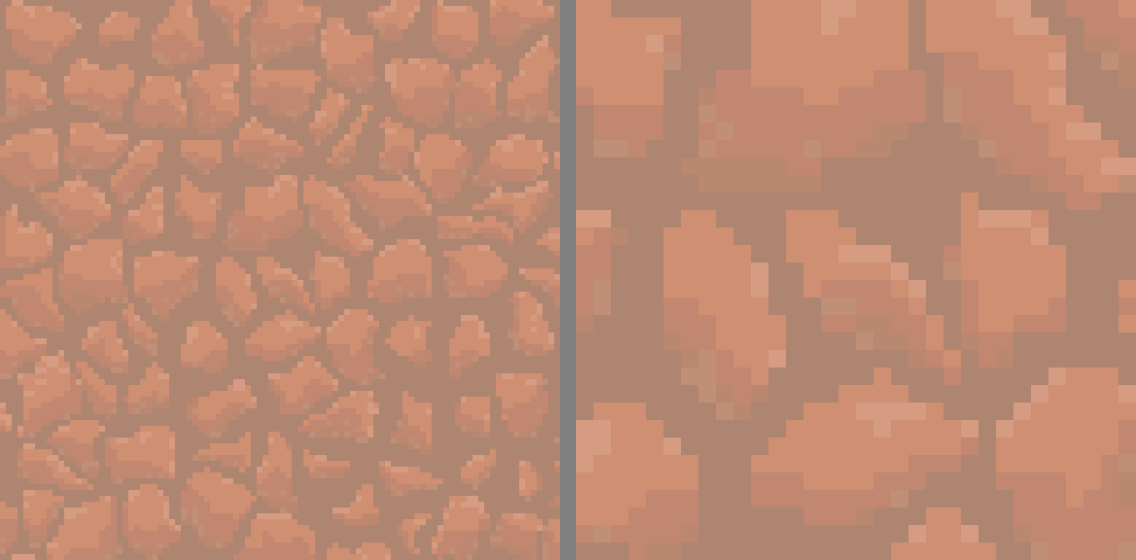
Left: the whole. Right: its middle third, enlarged.
A WebGL 2 fragment shader for this texture:

```glsl
#version 300 es
precision highp float;
// Pixel-art clay ground set with irregular cobbles on a 96 x 96 grid.
// Stones are warped, rounded Voronoi cells with varied gaps; each is toned
// by how far a point lies between its lit top and its shaded bottom.
uniform vec2 u_resolution;
out vec4 fragColor;

const float GRID = 96.0;   // blocks across the canvas
const float STONES = 9.0;  // stone sites across the canvas

vec2 hash2(vec2 p) {
    vec3 q = fract(p.xyx * vec3(0.1031, 0.1030, 0.0973));
    q += dot(q, q.yzx + 33.33);
    return fract((q.xx + q.yz) * q.zy);
}

float cornerSlope(vec2 corner, vec2 offset) {
    float angle = 6.2832 * hash2(corner + 71.0).x;
    return dot(vec2(cos(angle), sin(angle)), offset);
}

float gradientNoise(vec2 p) {
    vec2 i = floor(p), f = p - i;
    vec2 s = f * f * f * (f * (f * 6.0 - 15.0) + 10.0);
    vec2 e = vec2(1.0, 0.0);
    float low = mix(cornerSlope(i, f), cornerSlope(i + e, f - e), s.x);
    float high = mix(cornerSlope(i + e.yx, f - e.yx), cornerSlope(i + 1.0, f - 1.0), s.x);
    return mix(low, high, s.y);
}

vec2 site(vec2 cell) {
    return cell + 0.5 + 0.88 * (hash2(cell) - 0.5);
}

// Colour of one square block
vec3 blockColor(vec2 block) {
    vec3 ground = vec3(0.68, 0.52, 0.44);
    vec2 p = (block + 0.5) / GRID * STONES + 17.0;
    float grain = gradientNoise(p * 2.7);
    vec2 warped = p + 0.34 * vec2(gradientNoise(p * 1.3 + 5.0), gradientNoise(p * 1.3 + 40.0));

    // Nearest stone site
    vec2 home = floor(warped), nearest = home;
    float best = 1e3;
    for (int y = -1; y <= 1; y++)
    for (int x = -1; x <= 1; x++) {
        vec2 cell = home + vec2(x, y);
        float reach = length(site(cell) - warped);
        if (reach < best) { best = reach; nearest = cell; }
    }

    // Rounded edge distance, and distances to the rim along the light axis
    vec2 center = site(nearest);
    vec2 traits = hash2(nearest + 130.0);
    float gap = 0.05 + 0.16 * traits.x * traits.x;
    vec2 up = normalize(vec2(0.15 + 1.3 * (traits.y - 0.5), 1.0));
    float crowd = 0.0, above = 4.0, below = 4.0;
    for (int y = -2; y <= 2; y++)
    for (int x = -2; x <= 2; x++) {
        if (x == 0 && y == 0) continue;
        vec2 other = site(nearest + vec2(x, y));
        vec2 normal = normalize(other - center);
        float edge = dot(0.5 * (center + other) - warped, normal);
        crowd += exp(-15.0 * edge);
        float facing = dot(up, normal);
        float run = max(edge - gap, 0.0) / max(abs(facing), 0.001);
        if (facing > 0.0) above = min(above, run);
        else below = min(below, run);
    }
    float inside = -log(crowd) / 15.0 - gap + 0.11 * grain;
    if (inside < 0.0) return ground;

    // Flat facets from the lit top to the shaded bottom
    float depth = above / (above + below + 0.001);
    float tone = depth + 0.22 * grain;
    vec3 color = vec3(0.81, 0.56, 0.45);
    if (tone > 0.44 + 0.2 * traits.x) color = vec3(0.76, 0.53, 0.44);
    if (tone > 0.88) color = vec3(0.73, 0.53, 0.44);

    // Glints on the upper rim, dusty specks along the lower one
    bool rim = inside < 0.1;
    float glint = hash2(floor(block * vec2(0.5, 1.0)) + 211.0).x;
    float speck = hash2(block + 307.0).y;
    if (rim && depth < 0.3 && glint < 0.38) color = vec3(0.84, 0.61, 0.51);
    if (depth > 0.7 && speck < (rim ? 0.24 : 0.05)) color = vec3(0.75, 0.56, 0.47);
    return color;
}

void main() {
    // Blend the four closest blocks over one screen pixel
    float blockSize = u_resolution.y / GRID;
    vec2 p = gl_FragCoord.xy / blockSize - 0.5;
    vec2 base = floor(p);
    vec2 blend = clamp((p - base - 0.5) * blockSize + 0.5, 0.0, 1.0);
    vec3 color = vec3(0.0);
    for (int i = 0; i < 4; i++) {
        vec2 corner = vec2(i % 2, i / 2);
        vec2 weight = mix(1.0 - blend, blend, corner);
        float share = weight.x * weight.y;
        if (share > 0.0) color += share * blockColor(base + corner);
    }
    fragColor = vec4(color, 1.0);
}
```
